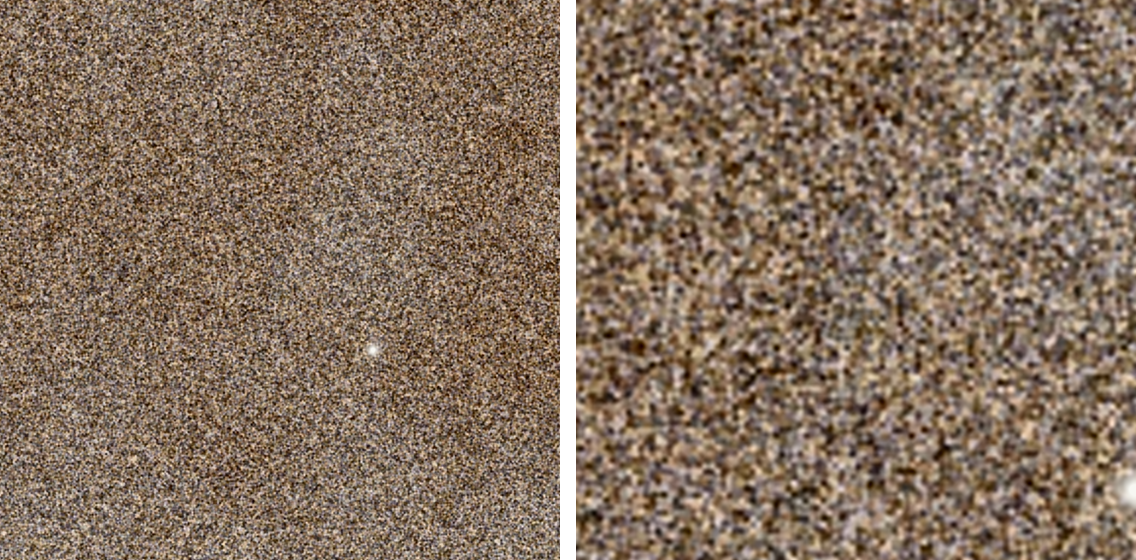
Left: the whole. Right: its middle third, enlarged.
Give the GLSL for this texture, as a three.js fragment shader.

```glsl
// Dense star-field grain: fine brown speckle over broad rusty and grey clouds.
// Layers of value noise give the clouds, the brightness grain and the coarser
// colour grain; a loop then adds a few soft glowing stars.

varying vec2 vUv;

// Three random values per cell, without sine
vec3 hash3(vec2 cell) {
  vec3 p = fract(cell.xyx * vec3(0.1031, 0.1030, 0.0973));
  p += dot(p, p.yxz + 33.33);
  return fract((p.xxy + p.yzz) * p.zyx);
}

// Three independent channels of smooth value noise
vec3 noise3(vec2 p) {
  vec2 cell = floor(p);
  vec2 f = fract(p);
  f = f * f * (3.0 - 2.0 * f);
  vec3 low = mix(hash3(cell), hash3(cell + vec2(1.0, 0.0)), f.x);
  vec3 high = mix(hash3(cell + vec2(0.0, 1.0)), hash3(cell + 1.0), f.x);
  return mix(low, high, f.y);
}

vec2 rotate(vec2 p, float angle) {
  float c = cos(angle);
  float s = sin(angle);
  return vec2(c * p.x - s * p.y, s * p.x + c * p.y);
}

// Broad clouds, centred on zero
float clouds(vec2 p) {
  float sum = 0.0;
  float weight = 0.5;
  for (int i = 0; i < 5; i++) {
    sum += weight * (noise3(p).x - 0.5);
    p = rotate(p, 0.6) * 2.1 + 17.0;
    weight *= 0.55;
  }
  return sum;
}

// Soft core with a faint wider halo
float starGlow(vec2 uv, vec2 center, float radius) {
  vec2 d = (uv - center) / radius;
  float q = dot(d, d);
  return 0.85 * exp(-q) + 0.25 * exp(-q * 0.2);
}

void main() {
  // Rusty hollows and pale grey drifts
  float cloud = clouds(vUv * 3.2 + vec2(41.0, 23.0));
  vec3 color = vec3(0.52, 0.445, 0.38) + cloud * vec3(0.11, 0.19, 0.26);

  // Brightness grain from two crossed layers
  float fine = noise3(vUv * 285.0 + 9.0).x;
  float crossed = noise3(rotate(vUv, 0.7) * 255.0 + 400.0).y;
  color += (fine + crossed - 1.0) * 0.47;

  // Colour grain: amber against slate blue, with a little green and magenta
  vec3 tint = noise3(rotate(vUv, 0.3) * 190.0 + 700.0) - 0.5;
  color += tint.x * vec3(0.09, 0.01, -0.14);
  color += tint.y * vec3(0.03, -0.025, 0.03);

  // Scattered faint stars, white to amber
  for (int i = 0; i < 12; i++) {
    vec3 place = hash3(vec2(float(i) * 7.0 + 3.0, 58.0));
    vec3 kind = hash3(vec2(float(i) * 5.0 + 1.0, 91.0));
    vec3 starColor = mix(vec3(0.90, 0.92, 0.93), vec3(0.98, 0.78, 0.42), kind.x);
    float glow = starGlow(vUv, place.xy, mix(0.003, 0.006, kind.y));
    color = mix(color, starColor, glow * mix(0.3, 0.75, kind.z));
  }

  // One bright white star
  float bright = min(starGlow(vUv, vec2(0.666, 0.375), 0.009), 1.0);
  color = mix(color, vec3(0.97, 0.97, 0.95), bright);

  gl_FragColor = vec4(clamp(color, 0.0, 1.0), 1.0);
}
```
